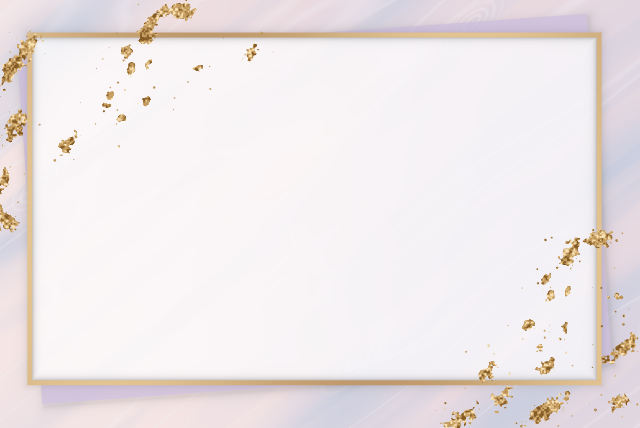
Reproduce this background procedurally as a WebGL 2 fragment shader.

```glsl
#version 300 es
precision highp float;
// Pastel marble behind a tilted lilac sheet and a gold-framed pale panel, with gold leaf.
// Marble is stretched, warped noise with soft tints and curled veins; the sheets are box
// distances; the leaf is a set of ellipses eroded by noise, plus hashed specks around them.
uniform vec2 u_resolution;
out vec4 fragColor;

#define FRAME_CENTER vec2(0.737, 0.512)
#define FRAME_HALF vec2(0.673, 0.412)
#define FRAME_WIDTH 0.0115
#define SHEET_HALF vec2(0.669, 0.409)
#define SHEET_TILT 0.072
#define FLOW_ANGLE 0.66
#define PANEL_OPACITY 0.80
#define LEAF_SHIFT vec2(0.982, -0.533)
#define SPECK_CHANCE 0.09

// Soft marble tints: centre, length along the flow, weight (blue above 0, peach below).
const vec4 TINTS[9] = vec4[9](
  vec4(.14, .92, .24, .8), vec4(.02, .70, .15, .5), vec4(.02, .42, .13, .7),
  vec4(.95, .98, .20, .5), vec4(1.47, .64, .24, .8), vec4(1.46, .32, .20, .6),
  vec4(.80, .05, .26, .8), vec4(1.20, .05, .25, .7), vec4(.70, .61, .20, -.9));
const vec2 CURLS[3] = vec2[3](vec2(1.11, .95), vec2(.08, .56), vec2(.84, .16));
// Leaf clusters: centre, length, angle. The first set is drawn twice.
const vec4 LEAF_PAIRED[10] = vec4[10](
  vec4(.352, .936, .038, 1.2), vec4(.416, .973, .040, .1), vec4(.258, .773, .020, 1.2),
  vec4(.160, .664, .025, .8), vec4(.297, .879, .019, 1.2), vec4(.308, .840, .014, 1.4),
  vec4(.350, .853, .012, 1.), vec4(.283, .723, .013, 1.2), vec4(.344, .768, .013, 1.2),
  vec4(.461, .840, .014, 0.));
const vec4 LEAF_SINGLE[11] = vec4[11](
  vec4(.588, .875, .021, .7), vec4(.035, .703, .038, 1.), vec4(.008, .580, .027, 1.2),
  vec4(.012, .490, .040, 2.2), vec4(.040, .853, .072, .95), vec4(1.46, .186, .060, .65),
  vec4(1.283, .043, .052, .6), vec4(1.078, .022, .046, .6), vec4(1.280, .140, .026, .5),
  vec4(1.172, .066, .030, .8), vec4(1.455, .062, .024, .4));

float hash(vec2 p) {
  vec3 q = fract(p.xyx * .1031);
  q += dot(q, q.yzx + 33.33);
  return fract((q.x + q.y) * q.z);
}

float noise(vec2 p) {
  vec2 i = floor(p), f = fract(p);
  f = f * f * (3. - 2. * f);
  vec2 e = vec2(1, 0);
  return mix(mix(hash(i), hash(i + e), f.x), mix(hash(i + e.yx), hash(i + e.xx), f.x), f.y);
}

// Coordinates of p in axes turned counterclockwise by the angle.
vec2 turn(vec2 p, float angle) {
  float c = cos(angle), s = sin(angle);
  return vec2(c * p.x + s * p.y, c * p.y - s * p.x);
}

float box(vec2 p, vec2 halfSize) {
  vec2 d = abs(p) - halfSize;
  return length(max(d, 0.)) + min(max(d.x, d.y), 0.);
}

vec3 marble(vec2 p) {
  vec2 flow = turn(p, FLOW_ANGLE);
  flow.y += .07 * (noise(flow * vec2(2.5, 4.) + 20.) - .5);
  float broad = noise(flow * vec2(1.6, 8.) + 40.);
  float streak = smoothstep(.38, .62, noise(flow * vec2(1.8, 24.) + 60.));
  float tint = .4 * (broad - .5) + .24 * (streak - .5) + .1 * smoothstep(.5, 1.2, p.x);
  for (int i = 0; i < 9; i++) {
    vec2 q = turn(p - TINTS[i].xy, FLOW_ANGLE) / (TINTS[i].z * vec2(1., .36));
    tint += TINTS[i].w * exp(-dot(q, q) * 1.6);
  }
  vec3 rose = mix(vec3(.96, .90, .90), vec3(.905, .85, .88), smoothstep(.2, 1.3, p.x + p.y * .4));
  vec3 color = mix(rose, vec3(.795, .81, .875), clamp(tint, 0., 1.));
  color = mix(color, vec3(.98, .88, .83), clamp(-tint, 0., 1.) * .75);
  // Thin pale veins, then concentric curls
  float vein = .7 * smoothstep(.05, 0., abs(noise(flow * vec2(1.8, 17.) + 90.) - .55));
  for (int i = 0; i < 3; i++) {
    vec2 q = turn(p - CURLS[i], FLOW_ANGLE + .1) * vec2(1., 2.6);
    float r = length(q) + .03 * noise(p * 12.);
    vein += pow(.5 + .5 * sin(r * 230.), 3.) * smoothstep(.17, .04, r);
  }
  return mix(color, vec3(.95, .94, .96), .4 * min(vein, 1.));
}

// x: cluster coverage field, y: distance to the nearest cluster centre.
vec2 addLeaf(vec2 leaf, vec2 p, vec4 cluster) {
  vec2 q = p - cluster.xy;
  float aspect = mix(.62, .25, smoothstep(.012, .07, cluster.z)); // long ones are slimmer
  float field = 1. - length(turn(q, cluster.w) / (cluster.z * vec2(1., aspect)));
  return vec2(max(leaf.x, field), min(leaf.y, length(q)));
}

float leafMask(vec2 p, float px) {
  vec2 leaf = vec2(-9., 9.);
  for (int i = 0; i < 10; i++) {
    leaf = addLeaf(leaf, p, LEAF_PAIRED[i]);
    leaf = addLeaf(leaf, p - LEAF_SHIFT, LEAF_PAIRED[i]);
  }
  for (int i = 0; i < 11; i++) leaf = addLeaf(leaf, p, LEAF_SINGLE[i]);
  float ragged = .6 * noise(p * 85.) + .4 * noise(p * 190.) - .52;
  float flakes = smoothstep(-.1, .1, leaf.x - .08 + 1.8 * ragged);
  vec2 cell = floor(p * 60.), seed = vec2(hash(cell + 7.), hash(cell + 31.));
  float dotDist = length(fract(p * 60.) - .25 - .5 * seed) / 60. - .0032 * seed.x;
  float present = step(hash(cell + 53.), SPECK_CHANCE) * step(leaf.y, .075);
  return max(flakes, present * smoothstep(px, -px, dotDist));
}

void main() {
  vec2 p = gl_FragCoord.xy / u_resolution * vec2(1.5, 1.);
  float px = .75 / u_resolution.y;
  vec3 stone = marble(p), color = stone;

  // Tilted sheet with its soft shadow
  vec2 sheetPos = turn(p - FRAME_CENTER, SHEET_TILT);
  float sheet = box(sheetPos, SHEET_HALF);
  color *= 1. - .09 * exp(-max(box(sheetPos - vec2(.005, -.007), SHEET_HALF), 0.) / .009);
  color = mix(color, mix(stone, vec3(.80, .74, .865), .75), smoothstep(px, -px, sheet));

  // Frame shadow, pale panel with shaded rim, gold border
  float frame = box(p - FRAME_CENTER, FRAME_HALF);
  color *= 1. - .08 * exp(-max(frame, 0.) / .010);
  vec3 veil = mix(vec3(.992, .985, .988), vec3(.976, .972, .984), smoothstep(.3, 1.1, p.x - p.y * .3));
  vec3 panel = mix(stone, veil, PANEL_OPACITY);
  panel *= 1. - .22 * exp(min(frame + FRAME_WIDTH, 0.) / .006);
  float sheen = .5 + .5 * cos(5. * (p.x - .05) + 2.5 * (p.y - .5));
  vec3 border = mix(vec3(.75, .60, .42), vec3(.89, .77, .57), sheen);
  color = mix(color, border, smoothstep(px, -px, frame));
  color = mix(color, panel, smoothstep(px, -px, frame + FRAME_WIDTH));

  // Crumpled gold leaf
  float facet = .5 * noise(p * 130. + 11.) + .5 * noise(p * 260. + 5.);
  vec3 gold = mix(vec3(.52, .36, .15), vec3(.78, .62, .38), smoothstep(.25, .5, facet));
  gold = mix(gold, vec3(.97, .88, .70), smoothstep(.52, .78, facet));
  fragColor = vec4(mix(color, gold, leafMask(p, px)), 1.);
}
```
